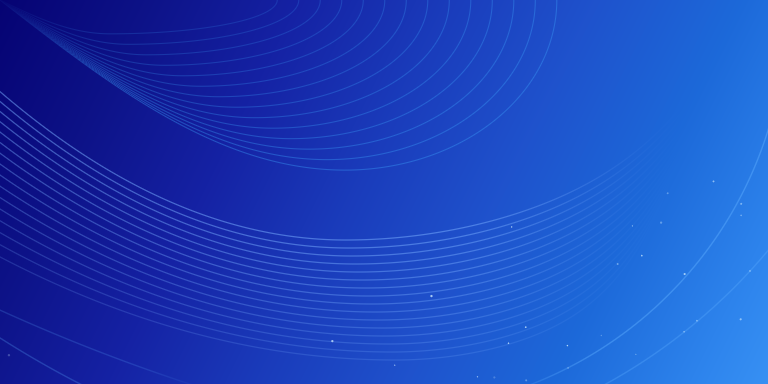
Give the GLSL for this background, as a Shadertoy shader.

```glsl
// Deep blue diagonal gradient crossed by three sets of fine curves: a nested fan
// at the top, a sagging ribbon in the middle and wide arcs in the lower corners.
// Curves use distance estimates; small sparkles come from a hashed grid.

// Units: canvas height = 1, origin at the lower left.
const float PI = 3.14159265;
const vec3 RAMP[8] = vec3[8](
    vec3(0.02, 0.01, 0.45), vec3(0.05, 0.07, 0.53), vec3(0.08, 0.13, 0.64),
    vec3(0.10, 0.23, 0.73), vec3(0.12, 0.32, 0.80), vec3(0.11, 0.41, 0.85),
    vec3(0.18, 0.52, 0.93), vec3(0.26, 0.62, 0.98));
const float RAMP_STEP = 0.155;
const vec2 RAMP_AXIS = vec2(0.40, -0.20);

const vec3 FAN_COLOR = vec3(0.22, 0.60, 0.96);
const vec3 RIBBON_COLOR = vec3(0.47, 0.68, 1.0);
const vec3 ARC_COLOR = vec3(0.36, 0.68, 1.0);
const vec3 SPARK_COLOR = vec3(0.80, 0.92, 1.0);

const int FAN_COUNT = 14;
const int RIBBON_COUNT = 16;
const float LINE_HALF_WIDTH = 0.0014;
const float SPARK_CELL = 0.09;

// Arc centre and radius, with the strength of each arc
const vec3 ARCS[4] = vec3[4](
    vec3(1.005, 0.970, 1.042), vec3(0.862, 1.300, 1.484),
    vec3(2.003, 4.604, 4.845), vec3(1.406, 2.326, 2.616));
const vec4 ARC_ALPHA = vec4(0.45, 0.32, 0.20, 0.26);

float hash(vec2 p) {
    vec3 q = fract(vec3(p.xyx) * 0.1031);
    q += dot(q, q.yzx + 33.33);
    return fract((q.x + q.y) * q.z);
}

float stroke(float dist, float halfWidth) {
    return clamp((halfWidth - abs(dist)) * iResolution.y + 0.5, 0.0, 1.0);
}

vec3 background(vec2 p) {
    float t = 0.2 + dot(p, RAMP_AXIS);
    float f = clamp(t / RAMP_STEP, 0.0, 6.999);
    int i = int(f);
    return mix(RAMP[i], RAMP[i + 1], fract(f));
}

// Cosine flank on the left joined to a quarter ellipse on the right
float fanDistance(vec2 p, float k) {
    float depth = 0.443 - 0.0273 * k;
    float lowX = 0.898 - 0.047 * k;
    float reach = 1.450 - 0.056 * k - lowX;
    vec2 d = vec2(p.x - lowX, 1.0 - p.y);
    if (d.x < 0.0) {
        float w = 0.5 * PI / lowX;
        float slope = depth * w * sin(w * d.x);
        return (d.y - depth * cos(w * d.x)) / sqrt(1.0 + slope * slope);
    }
    vec2 radii = vec2(reach, depth);
    vec2 q = d / radii;
    float f = length(q);
    return (f - 1.0) * f / max(length(q / radii), 1e-4);
}

float fan(vec2 p) {
    float light = 0.0;
    for (int i = 0; i < FAN_COUNT; i++) {
        float k = float(i);
        float alpha = mix(0.42, 0.20, k / float(FAN_COUNT - 1));
        light = max(light, alpha * stroke(fanDistance(p, k), LINE_HALF_WIDTH));
    }
    return light * smoothstep(-0.1, 0.3, p.x);
}

// Sagging curve: parabola on the left, steepening climb on the right
float ribbonDistance(vec2 p, float s) {
    float d = p.x - mix(0.90, 1.03, s);
    float bend = mix(0.477, 0.253, s);
    float growth = 0.0;
    if (d > 0.0) {
        bend = mix(0.34, 0.46, s);
        growth = pow(d / mix(1.15, 0.72, s), 4.0);
    }
    float y = mix(0.375, 0.0625, s) + bend * d * d * (1.0 + growth);
    float slope = bend * d * (2.0 + 6.0 * growth);
    return (p.y - y) / sqrt(1.0 + slope * slope);
}

float ribbon(vec2 p) {
    float light = 0.0;
    for (int i = 0; i < RIBBON_COUNT; i++) {
        float s = float(i) / float(RIBBON_COUNT - 1);
        float alpha = mix(0.52, 0.20, s);
        light = max(light, alpha * stroke(ribbonDistance(p, s), LINE_HALF_WIDTH * 1.15));
    }
    return light * (1.0 - smoothstep(1.15, 1.80, p.x));
}

// Sparkles thicken toward the lower right
float sparkles(vec2 p) {
    vec2 cell = floor(p / SPARK_CELL);
    vec2 jitter = vec2(hash(cell + 17.0), hash(cell + 43.0));
    vec2 center = (cell + 0.1 + 0.8 * jitter) * SPARK_CELL;
    float below = 0.75 * (center.x - 0.4) - center.y;
    float density = 0.5 * smoothstep(-0.05, 0.6, below) * step(center.y, 0.56);
    float size = mix(0.0014, 0.0030, hash(cell + 71.0));
    float alpha = mix(0.25, 0.85, hash(cell + 97.0));
    return step(hash(cell), density) * alpha * stroke(length(p - center), size);
}

void mainImage(out vec4 fragColor, in vec2 fragCoord) {
    vec2 p = fragCoord / iResolution.y;
    vec3 color = background(p);
    color = mix(color, FAN_COLOR, fan(p));
    color = mix(color, RIBBON_COLOR, ribbon(p));
    for (int i = 0; i < 4; i++) {
        float d = length(p - ARCS[i].xy) - ARCS[i].z;
        color = mix(color, ARC_COLOR, ARC_ALPHA[i] * stroke(d, LINE_HALF_WIDTH * 1.3)
            * (i < 2 ? smoothstep(1.2, 1.6, p.x) : 1.0 - smoothstep(0.3, 0.6, p.x)));
    }
    color = mix(color, SPARK_COLOR, sparkles(p));
    fragColor = vec4(color, 1.0);
}
```
